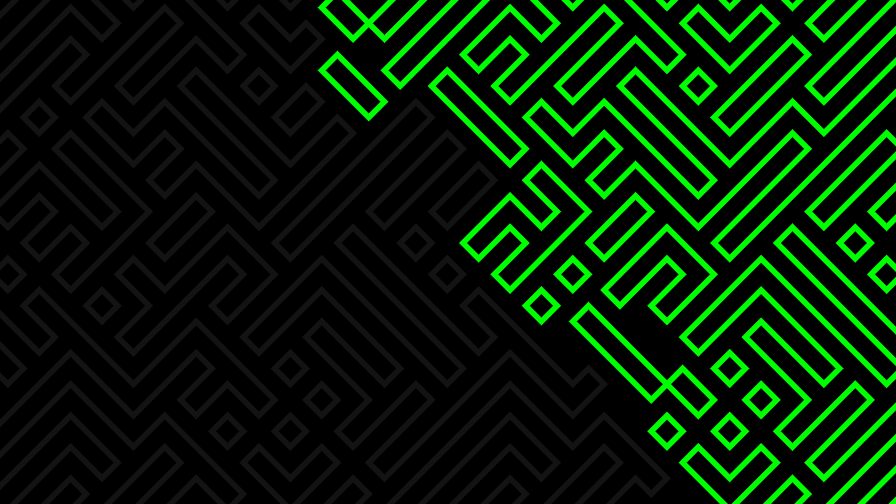
Write a WebGL 2 fragment shader that draws this background.

```glsl
#version 300 es
precision highp float;

uniform vec2 u_resolution;
out vec4 outColor;

const vec3 BACKGROUND = vec3(0.0);
const vec3 DIM_LINE = vec3(0.075);
const vec3 BRIGHT_LINE = vec3(0.0, 1.0, 0.0);
const float CELL_DIAGONAL = 0.06227;        // in canvas heights
const vec2 LATTICE_ORIGIN = vec2(0.560, 0.4676);
const float PERIOD = 28.0;
const float HALF_STROKE = 0.128;            // in cell sides
const float LINK_CHANCE = 0.38;

float hash(vec2 p) {
    vec3 q = fract(p.xyx * 0.1031);
    q += dot(q, q.yzx + 33.33);
    return fract((q.x + q.y) * q.z);
}

// Lattice axes: x runs down-right, y runs up-right.
vec2 toLattice(vec2 p) {
    vec2 diagonal = vec2(p.x + 1.0 - p.y, p.x - 1.0 + p.y);
    return (diagonal - LATTICE_ORIGIN) / CELL_DIAGONAL;
}

// First bright row of each lattice column, a stepped diagonal border.
float frontier(float column) {
    if (column < 2.0) return 99.0;
    if (column < 4.0) return 3.0;
    if (column < 7.0) return 1.0;
    if (column < 14.0) return 4.0;
    if (column < 19.0) return 0.0;
    if (column < 25.0) return 1.0;
    return column < 29.0 ? 0.0 : -4.0;
}

bool isBright(vec2 cell) {
    return cell.y >= frontier(cell.x);
}

// Even cells are nodes; each may grow one link along either axis.
bool mazeCell(vec2 cell) {
    vec2 odd = mod(cell, 2.0);
    if (odd.x + odd.y < 0.5) return true;
    if (odd.x + odd.y > 1.5) return false;
    vec2 node = cell - odd;
    float choice = hash(mod(vec2(node.x + node.y, node.x - node.y), PERIOD));
    return odd.x > 0.5 ? choice < LINK_CHANCE
                       : choice > 1.0 - LINK_CHANCE;
}

bool isFilled(vec2 cell) {
    float border = frontier(cell.x);
    float row = cell.y - border;
    // Empty lane outside the bright region
    float nearest = min(border, min(frontier(cell.x - 1.0), frontier(cell.x + 1.0)));
    if (row < 0.0 && cell.y + 1.0 >= nearest) return false;
    // Bars along the border, cut at regular columns
    if (row >= 0.0 && row < 2.0) {
        if (mod(cell.x, 6.0) == 1.0) return false;
        if (border > 0.0) return row < 0.5;
    }
    return mazeCell(cell);
}

// Mitred outline wherever a filled cell meets an empty one.
vec3 outline(vec2 q, float pixel) {
    vec2 cell = floor(q + 0.5);
    bool inside = isFilled(cell);
    float nearest = 1.0;
    bool bright = false;
    for (int y = -1; y <= 1; y++) {
        for (int x = -1; x <= 1; x++) {
            vec2 other = cell + vec2(x, y);
            vec2 offset = abs(q - other);
            float gap = max(offset.x, offset.y) - 0.5;
            if (gap < nearest && isFilled(other) != inside) {
                nearest = gap;
                bright = isBright(inside ? cell : other);
            }
        }
    }
    float ink = 1.0 - smoothstep(-0.6 * pixel, 0.6 * pixel, nearest - HALF_STROKE);
    return mix(BACKGROUND, bright ? BRIGHT_LINE : DIM_LINE, ink);
}

void main() {
    vec2 p = gl_FragCoord.xy / u_resolution.y;
    float pixel = sqrt(2.0) / (CELL_DIAGONAL * u_resolution.y);
    outColor = vec4(outline(toLattice(p), pixel), 1.0);
}
```
